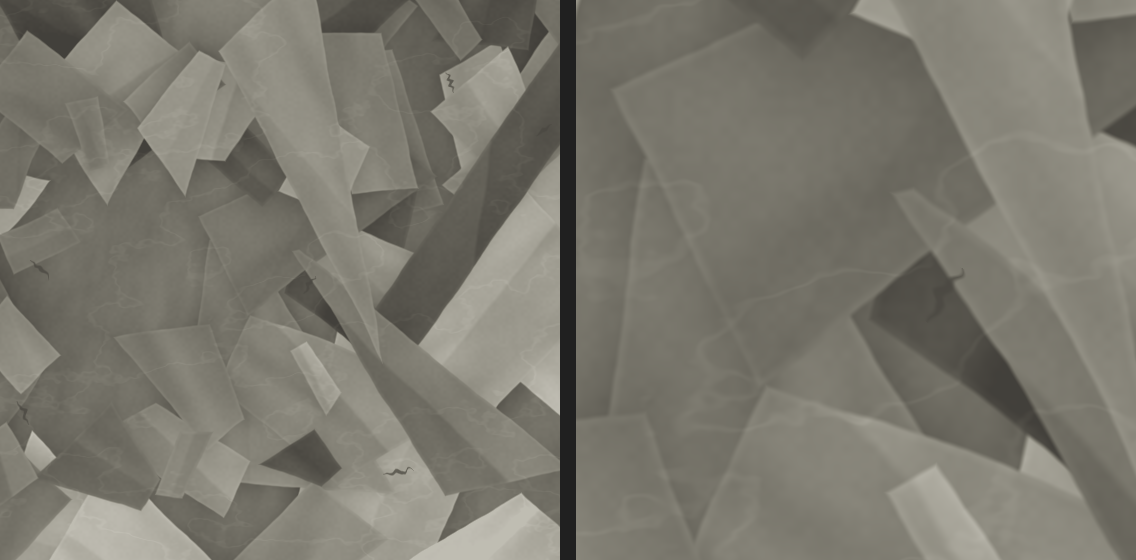
Left, the full canvas; right, a detail of the centre.
A WebGL 1 fragment shader for this texture:

```glsl
precision highp float;
// Crumpled grey paper: overlapping angular facets, long folds and soft drapes.
uniform vec2 u_resolution;

float hash(vec2 p) {
  return fract(sin(dot(p, vec2(127.1, 311.7))) * 43758.5453);
}

float noise(vec2 p) {
  vec2 i = floor(p), f = fract(p);
  f = f * f * (3.0 - 2.0 * f);
  return mix(mix(hash(i), hash(i + vec2(1.0, 0.0)), f.x),
             mix(hash(i + vec2(0.0, 1.0)), hash(i + 1.0), f.x), f.y);
}

float fbm(vec2 p) {
  float sum = 0.0, amp = 0.5;
  for (int i = 0; i < 5; i++) {
    sum += amp * noise(p);
    p = mat2(1.6, 1.2, -1.2, 1.6) * p + 7.3;
    amp *= 0.5;
  }
  return sum;
}

vec2 rotate(vec2 p, float a) {
  return vec2(cos(a) * p.x + sin(a) * p.y, cos(a) * p.y - sin(a) * p.x);
}

// Lays one irregular four-sided facet over the tone below it.
float layFacet(float below, vec2 p, vec2 center, float angle, vec2 size, float tone, float seed) {
  vec2 q = rotate(p - center, angle);
  float d = -1.0;
  for (int k = 0; k < 4; k++) {
    float side = float(k);
    float a = 1.5708 * side + 0.8 * (hash(vec2(seed, side)) - 0.5);
    float reach = mix(size.x, size.y, mod(side, 2.0)) * (0.6 + 0.6 * hash(vec2(side + 5.0, seed)));
    d = max(d, dot(q, vec2(cos(a), sin(a))) - reach);
  }
  // crease, slope and grain inside the facet
  float creaseAngle = 0.8 * (hash(vec2(seed, 11.0)) - 0.5);
  float crease = rotate(q, creaseAngle).y;
  tone += 0.12 * hash(vec2(seed, 12.0)) * (smoothstep(-0.004, 0.004, crease) - 0.5);
  tone += 0.16 * (hash(vec2(seed, 13.0)) - 0.5) * q.x / size.x;
  tone += 0.13 * (noise(vec2(q.x * 7.0, q.y * 30.0) + seed * 3.0) - 0.5);
  tone += 0.05 * smoothstep(-0.007, -0.001, d);
  float shadow = 0.12 * hash(vec2(seed, 14.0)) * exp(-40.0 * max(d, 0.0));
  return mix(tone, below - shadow, smoothstep(-0.002, 0.002, d));
}

// Thin curved mark, tapering to both ends.
float crack(vec2 p, vec2 center, float angle, float len) {
  vec2 q = rotate(p - center, angle);
  q.y += 4.0 * q.x * q.x + 0.012 * (noise(q.xx * 90.0 + center * 50.0) - 0.5);
  float width = 0.004 * (1.0 - abs(q.x) / len);
  return (1.0 - smoothstep(width - 0.002, width + 0.002, abs(q.y))) * step(abs(q.x), len);
}

void main() {
  vec2 uv = gl_FragCoord.xy / min(u_resolution.x, u_resolution.y);
  vec2 p = uv + 0.012 * (vec2(fbm(uv * 9.0), fbm(uv * 9.0 + 40.0)) - 0.5);
  vec2 calm = vec2(0.33, 0.48);

  // soft hanging drapes at the back
  vec2 drape = rotate(uv, -0.25);
  float tone = 0.43 + 0.45 * (fbm(vec2(drape.x * 9.0, drape.y * 3.0)) - 0.48);

  // scattered facets, large to small, leaving the calm area more open
  for (int i = 0; i < 48; i++) {
    float seed = float(i) + 3.0;
    float t = float(i) / 47.0;
    vec2 center = vec2(hash(vec2(seed, 1.7)), hash(vec2(seed, 2.9))) * 1.1 - 0.05;
    vec2 away = center - calm;
    center += normalize(away) * 0.24 * t * smoothstep(0.45, 0.0, length(away));
    float lean = hash(vec2(seed, 4.1)) < 0.55 ? -1.0 : 0.9;
    float angle = lean + 0.9 * (hash(vec2(seed, 5.3)) - 0.5);
    float len = mix(0.27, 0.07, sqrt(t)) * (0.7 + 0.6 * hash(vec2(seed, 6.1)));
    vec2 size = len * vec2(1.0, 0.35 + 0.4 * hash(vec2(seed, 7.7)));
    float h = hash(vec2(seed, 8.3));
    float facetTone = h + 0.18 * sin(6.2832 * h) * (1.0 - h);
    facetTone = mix(0.47, facetTone, 0.55 + 0.45 * t);
    facetTone += 0.3 * smoothstep(0.35, 0.95, center.x - 0.6 * center.y + 0.15);
    facetTone -= 0.1 * smoothstep(0.75, 1.0, center.y);
    tone = layFacet(tone, p, center, angle, size, clamp(facetTone, 0.04, 0.95), seed);
  }

  // dark fold on the right, then the long pale blade and its shaded flank
  tone = layFacet(tone, p, vec2(0.86, 0.62), 1.08, vec2(0.3, 0.05), 0.2, 71.0);
  tone = layFacet(tone, p, vec2(0.7, 0.34), -1.08, vec2(0.4, 0.06), 0.42, 83.0);
  tone = layFacet(tone, p, vec2(0.59, 0.66), -1.1, vec2(0.36, 0.055), 0.6, 92.0);

  // mottled fibre and fine wrinkles
  tone += 0.16 * (fbm(uv * 7.0 + 20.0) - 0.48);
  float wrinkle = abs(fbm(uv * vec2(8.0, 13.0) + 60.0) - 0.48);
  tone += 0.05 * (1.0 - smoothstep(0.0, 0.03, wrinkle));
  tone += 0.03 * (noise(uv * 180.0) - 0.5);

  // a few dark cracks
  for (int i = 0; i < 6; i++) {
    float seed = float(i) + 130.0;
    vec2 center = vec2(hash(vec2(seed, 1.0)), hash(vec2(seed, 2.0)));
    float mark = crack(uv, center, 6.2832 * hash(vec2(seed, 3.0)), 0.015 + 0.02 * hash(vec2(seed, 4.0)));
    tone = mix(tone, 0.06, 0.75 * mark);
  }

  tone = clamp(tone, 0.0, 1.0);
  vec3 color = mix(vec3(0.26, 0.25, 0.23), vec3(0.75, 0.74, 0.70), tone);
  color.b -= 0.05 * tone * (1.0 - tone);
  gl_FragColor = vec4(color, 1.0);
}
```
